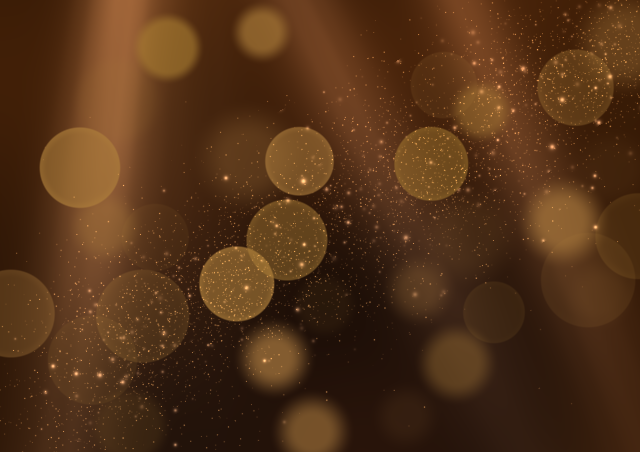
Write a Shadertoy shader that draws this background.

```glsl
// Warm brown backdrop with slanted light beams, golden bokeh discs and a diagonal drift of glitter.

vec3 hash3(vec2 p) {
    vec3 q = fract(p.xyx * vec3(.1031, .1030, .0973));
    q += dot(q, q.yxz + 33.33);
    return fract((q.xxy + q.yzz) * q.zyx);
}

float noise(vec2 p) {
    vec2 i = floor(p), f = fract(p);
    f *= f * (3. - 2. * f);
    return mix(mix(hash3(i).x, hash3(i + vec2(1, 0)).x, f.x),
               mix(hash3(i + vec2(0, 1)).x, hash3(i + 1.).x, f.x), f.y);
}

// Height of the glitter drift's centre line
float driftLine(float x) {
    return .055 + .61 * x;
}

// Soft shaft of light that widens and fades on its way down
float beam(vec2 p, float topX, float bottomX, float width) {
    float across = (p.x - mix(bottomX, topX, p.y)) / (width * (1.4 - .4 * p.y));
    float streaks = .92 + .16 * noise(vec2(across * 4. + topX * 40., p.y * 1.5));
    return exp(-across * across) * streaks * mix(.4, 1., smoothstep(0., .75, p.y));
}

// One jittered glowing grain per cell; density is the chance that it exists
float grains(vec2 p, float cells, float radius, float jitter, float density, float halo) {
    vec2 cell = floor(p * cells);
    vec3 h = hash3(cell + 200.);
    vec3 k = hash3(cell + 371.);
    vec2 offset = (p * cells - cell - .5 - jitter * (h.xy - .5)) / cells;
    float r = max(radius * mix(.7, 1.15, k.y), .5 / iResolution.y);
    float d2 = dot(offset, offset) / (r * r);
    float glow = exp(-d2) + halo * exp(-d2 / 3.5);
    return step(h.z, density) * mix(.15, 1., k.x * k.x) * glow;
}

void mainImage(out vec4 fragColor, in vec2 fragCoord) {
    vec2 p = fragCoord / iResolution.y;
    float aspect = iResolution.x / iResolution.y;

    // Brown ground, redder towards the top and sides, darkest below the centre
    float side = abs(p.x / aspect - .5) * 2.;
    vec3 color = mix(vec3(.14, .07, .035), vec3(.28, .135, .035), smoothstep(.15, 1., p.y));
    color = mix(color, vec3(.23, .11, .02), .65 * smoothstep(.45, 1., side));
    color *= .72 + .5 * noise(p * 2.5 + 4.);
    vec2 hollow = (p - vec2(.72, .36)) / vec2(.3, .2);
    color *= 1. - .3 * exp(-dot(hollow, hollow));

    // Light beams
    color += vec3(.37, .27, .19) * beam(p, .27, .15, .085);
    color += vec3(.17, .125, .095) * beam(p, .66, 1.16, .09);
    color += vec3(.20, .14, .10) * beam(p, 1.02, 1.42, .08);
    color += vec3(.07, .05, .03) * beam(p, .40, .40, .12);

    // Bokeh discs: crisp ones gather near the drift, blurred ones lie anywhere
    for (int i = 0; i < 32; i++) {
        float n = float(i);
        vec3 h = hash3(vec2(n * 7. + 3., n * 3. + 11.));
        vec2 center = fract(.37 + n * vec2(.7549, .5698)) * vec2(aspect, 1.);
        bool crisp = i % 5 < 2;
        if (crisp) center.y = mix(center.y, driftLine(center.x), .4);
        float radius = crisp ? mix(.06, .105, h.x) : mix(.05, .09, h.x);
        float blur = crisp ? .6 / iResolution.y + .001 : radius * mix(.2, .55, h.y);
        float d = length(p - center);
        float disc = 1. - smoothstep(radius - blur, radius + blur, d);
        float rim = crisp ? .9 + .2 * smoothstep(.8, 1., d / radius) : 1.;
        float opacity = mix(.08, .74, h.z * h.z) * rim;
        vec3 gold = mix(vec3(.67, .50, .19), vec3(.70, .50, .27), h.y);
        color = mix(color, max(color, gold), disc * opacity);
    }

    // Glitter density along the drift
    float away = p.y - driftLine(p.x);
    float drift = exp(-away * away * 24.) * smoothstep(-.1, .35, p.x);
    float clumps = drift * mix(.3, 1.2, noise(p * 6. + 9.));

    // Fine dust in turned layers, so that no rows show
    float dust = 0.;
    for (int i = 0; i < 5; i++) {
        float turn = .4 + 1.3 * float(i);
        vec2 q = mat2(cos(turn), sin(turn), -sin(turn), cos(turn)) * p + 3. * turn;
        dust += grains(q, 66. + 4. * float(i), .0015, .75, .5 * clumps, 0.);
    }

    // Coarser specks and glowing sparks
    vec2 tilted = mat2(.8, .6, -.6, .8) * p + 2.;
    float sparks = .7 * grains(tilted + .71, 38., .0025, .6, .3 * clumps, .2)
                 + grains(tilted, 20., .0042, .5, .32 * drift, .4)
                 + grains(p + .59, 27., .0034, .5, .2 * drift, .4);
    color += vec3(.54, .39, .23) * dust;
    color += vec3(.62, .46, .34) * sparks;

    fragColor = vec4(min(color, vec3(1., .88, .74)), 1.);
}
```
